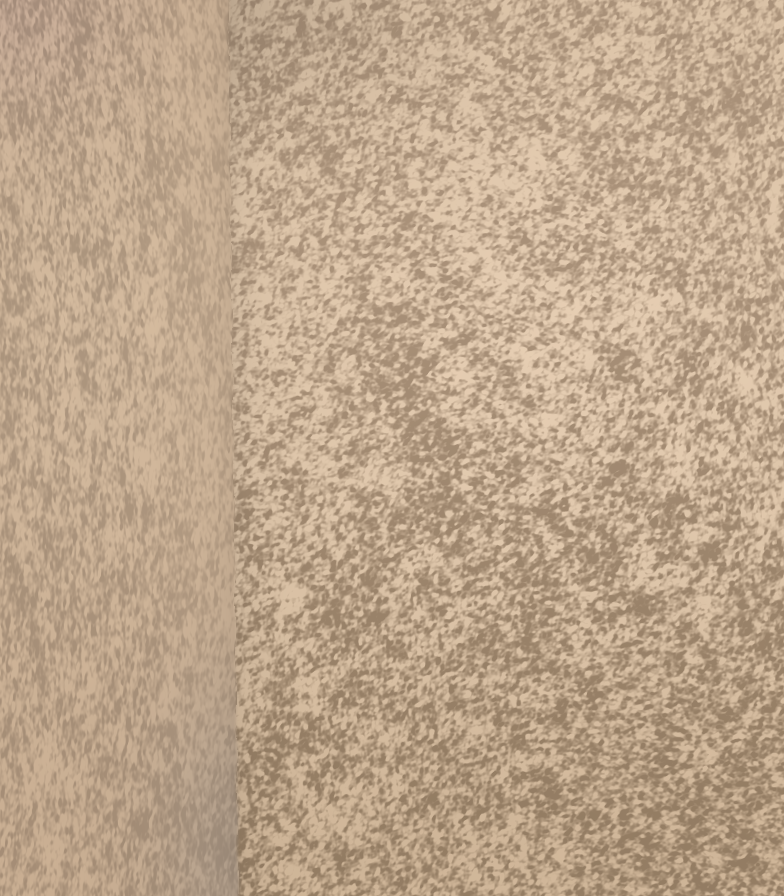
This texture is drawn by a WebGL 2 fragment shader. Its source:

```glsl
#version 300 es
precision highp float;
// Two plastered walls meeting in a corner, covered with fine brushed beige and brown flecks.

uniform vec2 u_resolution;
out vec4 fragColor;

vec4 hash4(vec2 cell, float seed) {
    vec4 h = fract(vec4(cell.xyx, seed) * vec4(0.1031, 0.1030, 0.0973, 0.1099));
    h += dot(h, h.wzxy + 33.33);
    return fract((h.xxyz + h.yzzw) * h.zywx);
}

// Smooth waves in three directions, about -1 to 1
float layeredSines(vec2 p, float phase) {
    return (sin(dot(p, vec2(1.0, 0.6)) + phase)
          + sin(dot(p, vec2(-1.1, 1.5)) + 2.3 * phase)
          + sin(dot(p, vec2(2.1, 0.9)) + 1.7 * phase + sin(p.y))) / 3.0;
}

// Cellular noise: signed elongated flecks scattered around each grid cell
float fleckNoise(vec2 p, float angle, float spread, float slimness, float seed) {
    vec2 cell = floor(p);
    float total = 0.0;
    for (int y = -1; y <= 1; y++)
    for (int x = -1; x <= 1; x++)
    for (int k = 0; k < 2; k++) {
        vec2 neighbour = cell + vec2(x, y);
        vec4 h = hash4(neighbour, seed + 17.0 * float(k));
        float turn = angle + (h.z - 0.5) * spread;
        vec2 along = vec2(cos(turn), sin(turn));
        vec2 d = p - neighbour - h.xy;
        vec2 q = vec2(dot(d, along), dot(d, vec2(-along.y, along.x)) * slimness);
        float body = max(0.0, 1.0 - dot(q, q));
        total += (h.w * 2.0 - 1.0) * body * body * body;
    }
    return total;
}

float glow(vec2 p, vec2 centre, vec2 size) {
    vec2 d = (p - centre) / size;
    return exp(-dot(d, d));
}

// Base paint of the side wall: pink at the top, grey low in the corner
vec3 sideWallPaint(vec2 p, float toCorner) {
    vec3 paint = mix(vec3(0.785, 0.68, 0.57), vec3(0.825, 0.725, 0.615), glow(p, vec2(0.1, 0.65), vec2(0.25, 0.4)));
    paint = mix(paint, vec3(0.78, 0.67, 0.60), 0.7 * glow(p, vec2(0.0, 1.0), vec2(0.14, 0.12)));
    return mix(paint, vec3(0.69, 0.62, 0.55), 0.8 * glow(p, vec2(toCorner, 0.04), vec2(0.09, 0.20)));
}

// Base paint of the front wall, brightest right of the middle
vec3 frontWallPaint(vec2 p) {
    vec3 paint = mix(vec3(0.81, 0.71, 0.595), vec3(0.85, 0.755, 0.645), smoothstep(0.0, 0.5, p.y));
    return mix(paint, vec3(0.905, 0.81, 0.705), 0.85 * glow(p, vec2(0.62, 0.63), vec2(0.32, 0.33)));
}

void main() {
    vec2 p = gl_FragCoord.xy / u_resolution.y;
    float pixel = 1.0 / u_resolution.y;

    // Walls and corner
    float corner = mix(0.266, 0.255, p.y) + 0.001 * sin(p.y * 90.0);
    float side = p.x - corner;
    float front = smoothstep(-0.002 - pixel, 0.002 + pixel, side);
    bool onFront = side > 0.0;

    // Brush direction
    float frontAngle = 0.75 + 0.65 * layeredSines(p * 5.0, 1.0);
    float sideAngle = mix(1.38, 1.75, p.y) + 0.12 * layeredSines(p * 9.0, 2.0);
    float angle = onFront ? frontAngle : sideAngle;
    float spread = onFront ? 1.6 : 0.7;
    float slimness = onFront ? 1.7 : 1.9;
    vec2 wall = onFront ? p : vec2(p.x * 1.15, p.y * 0.75) + 7.0;

    // Flecks at four sizes
    float patches = fleckNoise(wall * 26.0, angle, spread, 1.5, 3.0);
    float clumps = fleckNoise(wall * 70.0, angle, spread, slimness, 23.0);
    float flecks = fleckNoise(wall * 145.0, angle, spread, slimness, 41.0);
    float specks = fleckNoise(wall * 250.0, angle, spread, 1.5, 83.0);

    // Broad changes in how densely the brown covers the wall
    float density = 0.16 * layeredSines(p * 13.0, 4.0);
    density += 0.24 * glow(p, vec2(0.82, 0.22), vec2(0.28, 0.27));
    density += 0.18 * glow(p, vec2(0.46, 0.52), vec2(0.08, 0.14));
    density -= 0.18 * glow(p, vec2(0.55, 0.66), vec2(0.10, 0.12));
    density -= 0.18 * glow(p, vec2(0.31, 0.60), vec2(0.07, 0.15));
    density += 0.14 * front * exp(-max(side, 0.0) * 40.0);

    float relief = flecks + 0.50 * specks + 0.42 * clumps + 0.30 * patches + density;
    float softness = 0.72 + 80.0 * pixel;
    float brown = smoothstep(-softness, softness, relief - 0.09);

    // Paint colours
    vec3 frontLight = frontWallPaint(p);
    vec3 frontBrown = mix(vec3(0.58, 0.49, 0.39), vec3(0.665, 0.57, 0.475), smoothstep(0.05, 0.8, p.y));
    vec3 sideLight = sideWallPaint(p, corner);
    vec3 sideBrown = sideLight * vec3(0.82, 0.81, 0.805);
    float fade = mix(0.65, 1.0, smoothstep(0.0, 0.14, -side));
    vec3 sideColour = mix(sideLight, sideBrown, brown * fade);
    vec3 frontColour = mix(frontLight, frontBrown, brown);

    // Corner shade, top shade and slight mottling
    frontColour *= 1.0 - 0.06 * exp(-max(side, 0.0) * 45.0);
    frontColour *= 1.0 - 0.09 * glow(p, vec2(0.25, 1.0), vec2(0.22, 0.13));
    sideColour *= 1.0 - 0.06 * exp(min(side, 0.0) * 60.0);
    vec3 colour = mix(sideColour, frontColour, front);
    colour *= 1.0 - 0.008 * patches;
    fragColor = vec4(colour, 1.0);
}
```
